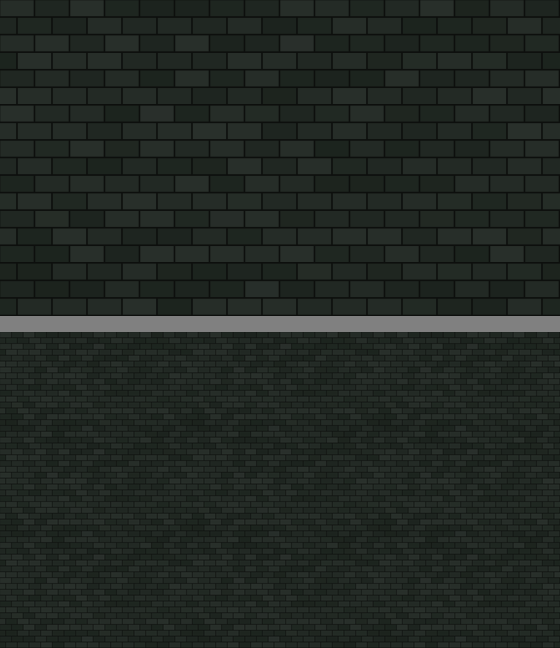
Top, the tile; bottom, the same tile 3 across and 3 down.
A WebGL 2 fragment shader for this pattern:

```glsl
#version 300 es
precision highp float;

#define COLUMNS 16.0
#define ROWS 18.0
#define BRICK_ASPECT 2.0
#define JOINT_WIDTH 0.092
#define JOINT_SHIFT vec2(0.03, -0.03)
#define DARK_BRICK vec3(0.108, 0.137, 0.115)
#define LIGHT_BRICK vec3(0.160, 0.187, 0.168)
#define MORTAR vec3(0.050, 0.058, 0.050)

uniform vec2 u_resolution;
out vec4 fragColor;

float hash(vec2 cell) {
    vec3 p = fract(vec3(cell.xyx) * vec3(0.1031, 0.1030, 0.0973));
    p += dot(p, p.yzx + 33.33);
    return fract((p.x + p.y) * p.z);
}

void main() {
    // Lengths are measured in brick heights.
    vec2 brickSize = vec2(BRICK_ASPECT, 1.0);
    vec2 grid = vec2(COLUMNS, ROWS);
    vec2 pixel = grid * brickSize / u_resolution;
    vec2 wall = gl_FragCoord.xy * pixel + JOINT_SHIFT;

    // Running bond: every other course moves by half a brick.
    vec2 course = wall / brickSize;
    course.x += 0.5 * (1.0 - mod(floor(course.y), 2.0));
    vec2 brickId = mod(floor(course), grid);
    vec2 local = fract(course);

    // Antialiased distance to the nearest joints.
    vec2 edge = min(local, 1.0 - local) * brickSize;
    vec2 inside = clamp((edge - 0.5 * JOINT_WIDTH) / pixel + 0.5, 0.0, 1.0);
    float brickMask = inside.x * inside.y;

    // Each brick has its own flat tone.
    vec3 brick = mix(DARK_BRICK, LIGHT_BRICK, hash(brickId + 7.0));
    fragColor = vec4(mix(MORTAR, brick, brickMask), 1.0);
}
```
